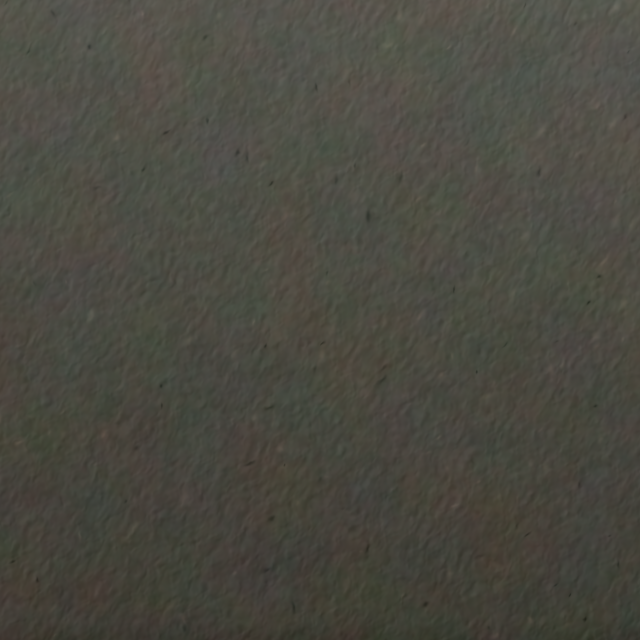
A three.js fragment shader for this texture:

```glsl
// Dark grey-brown pressed board: slanted fine grain, faint colour mottling, small pits and pale flecks.
varying vec2 vUv;

#define LOW_COLOR vec3(0.243, 0.235, 0.203)
#define HIGH_COLOR vec3(0.343, 0.342, 0.307)
#define GRAIN_FREQ vec2(125.0, 72.0)
#define GRAIN_ANGLE -0.5
#define GRAIN_AMOUNT 0.042
#define RELIEF_AMOUNT 0.036
#define CLOUD_AMOUNT 0.022
#define TINT_AMOUNT 0.075
#define PIT_DEPTH 0.11
#define FLECK_HEIGHT 0.065

float hash(vec2 p) {
  vec3 q = fract(p.xyx * 0.1031);
  q += dot(q, q.yzx + 33.33);
  return fract((q.x + q.y) * q.z);
}

mat2 rotation(float angle) {
  float c = cos(angle), s = sin(angle);
  return mat2(c, s, -s, c);
}

float valueNoise(vec2 p) {
  vec2 cell = floor(p), f = fract(p);
  f = f * f * (3.0 - 2.0 * f);
  float low = mix(hash(cell), hash(cell + vec2(1.0, 0.0)), f.x);
  float high = mix(hash(cell + vec2(0.0, 1.0)), hash(cell + 1.0), f.x);
  return mix(low, high, f.y);
}

// Layered noise, centred on zero
float cloud(vec2 p) {
  float sum = 0.0, weight = 0.5;
  for (int i = 0; i < 4; i++) {
    sum += weight * (valueNoise(p) - 0.5);
    p = rotation(0.65) * p * 2.03 + 17.3;
    weight *= 0.6;
  }
  return sum;
}

// Scattered soft ellipses, mostly leaning along the grain
float specks(vec2 uv, float freq, float chance, float size, float seed) {
  vec2 p = uv * freq, cell = floor(p);
  float cover = 0.0;
  for (int y = -1; y <= 1; y++) {
    for (int x = -1; x <= 1; x++) {
      vec2 id = cell + vec2(x, y);
      vec2 key = id + seed;
      vec2 center = id + vec2(hash(key + 11.7), hash(key + 47.1));
      float lean = GRAIN_ANGLE + 1.3 * (hash(key + 83.9) - 0.5);
      vec2 d = rotation(-lean) * (p - center);
      float radius = size * mix(0.5, 1.2, hash(key + 29.3));
      d /= radius * vec2(0.6, mix(0.8, 1.9, hash(key + 61.7)));
      float present = step(hash(key), chance);
      float strength = mix(0.35, 1.0, hash(key + 97.3));
      cover = max(cover, present * strength * exp(-dot(d, d)));
    }
  }
  return cover;
}

float grainHeight(vec2 uv) {
  vec2 p = rotation(-GRAIN_ANGLE) * uv * GRAIN_FREQ + 200.0;
  return 0.65 * valueNoise(p) + 0.35 * valueNoise(p * 1.9 + 31.0);
}

void main() {
  // Bend the space a little so that the grain is irregular
  vec2 bend = vec2(cloud(vUv * 28.0 + 5.0), cloud(vUv * 28.0 + 60.0));
  vec2 uv = vUv + 0.012 * bend;

  // Light falls off from the upper right to the bottom edge
  float light = 0.03 + 0.92 * vUv.y + 0.1 * (vUv.x - 0.5) * vUv.y;
  light -= 0.2 * (1.0 - smoothstep(0.0, 0.03, vUv.y));
  vec3 color = mix(LOW_COLOR, HIGH_COLOR, light);

  // Fine grain, lit from the side as a shallow relief
  float height = grainHeight(uv);
  float relief = height - grainHeight(uv + vec2(0.004, -0.003));
  float tone = GRAIN_AMOUNT * (height - 0.5) + RELIEF_AMOUNT * relief;
  tone += CLOUD_AMOUNT * cloud(uv * 16.0 + 90.0);

  // Pink to green and ochre to blue mottling
  float redGreen = cloud(uv * 13.0 + 140.0) + 0.5 * cloud(uv * 42.0 + 20.0);
  float warmCool = cloud(uv * 9.0 + 180.0) + 0.4 * cloud(uv * 38.0 + 70.0);
  color += TINT_AMOUNT * redGreen * vec3(0.65, -0.28, 0.1);
  color += TINT_AMOUNT * warmCool * vec3(0.28, 0.08, -0.5);

  // Dark pits and pale, slightly pink flecks
  float pits = specks(uv, 24.0, 0.1, 0.11, 3.0);
  float flecks = specks(uv, 32.0, 0.13, 0.2, 300.0);
  color += tone;
  color += FLECK_HEIGHT * flecks * vec3(1.0, 0.82, 0.72);
  color -= PIT_DEPTH * pits * vec3(1.0, 0.9, 0.85);

  gl_FragColor = vec4(clamp(color, 0.0, 1.0), 1.0);
}
```
